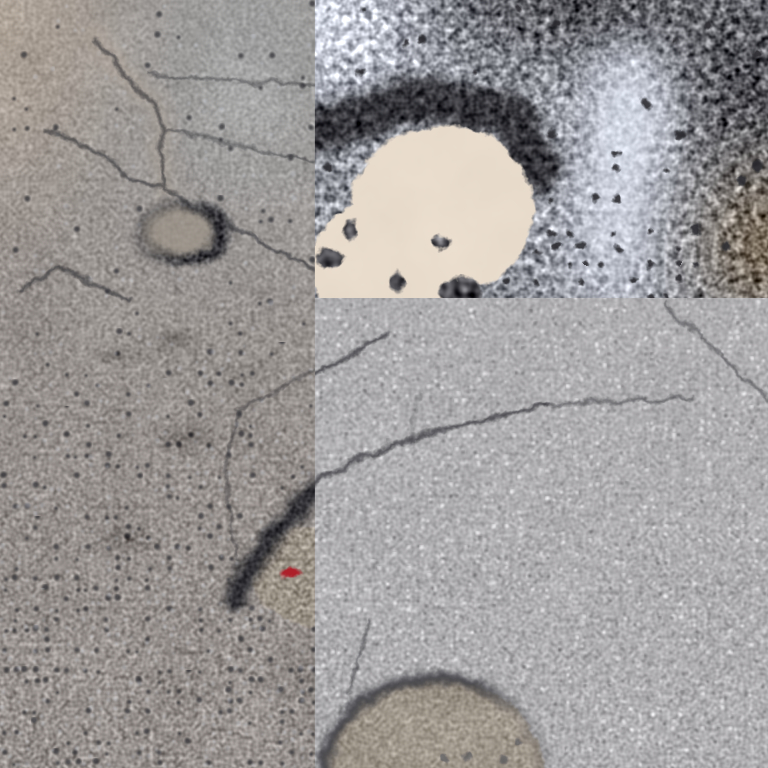
A WebGL 2 fragment shader for this texture:

```glsl
#version 300 es
precision highp float;
uniform vec2 u_resolution;
out vec4 fragColor;

const vec2 SPLIT = vec2(.41, .612);
const float GRAIN_SCALE = 190., CRACK_WARP = .009, SOFTNESS = .002;
const vec3 WARM_ASPHALT = vec3(.59, .565, .55);
const vec3 COOL_ASPHALT = vec3(.685, .68, .69);
const vec3 DUST = vec3(.68, .635, .59);
const vec3 GRAVEL = vec3(.56, .57, .6);
const vec3 SHINE = vec3(.83, .85, .9);
const vec3 WATER = vec3(.91, .86, .8);
const vec3 EARTH = vec3(.61, .575, .53);
const vec3 MUD = vec3(.45, .39, .31);
const vec3 TAR = vec3(.17, .17, .19);
const vec3 RED = vec3(.68, .12, .16);

vec2 hash2(vec2 cell) {
  vec3 h = fract(cell.xyx * vec3(.1031, .103, .0973));
  h += dot(h, h.yzx + 33.33);
  return fract((h.xx + h.yz) * h.zy);
}

float corner(vec2 cell, vec2 offset) {
  return dot(hash2(cell) * 2. - 1., offset);
}

float gradientNoise(vec2 p) {
  vec2 i = floor(p), f = p - i, u = f * f * (3. - 2. * f), e = vec2(1, 0);
  return mix(mix(corner(i, f), corner(i + e, f - e), u.x),
             mix(corner(i + e.yx, f - e.yx), corner(i + 1., f - 1.), u.x), u.y);
}

float fbm(vec2 p) {
  float sum = 0., gain = 1.;
  for (int i = 0; i < 4; i++) {
    sum += gain * gradientNoise(p);
    p = p * 2.03 + 17.1;
    gain *= .55;
  }
  return sum;
}

// Distances: a segment (start, end), a chain of four points, an ellipse (centre, radius)
float segment(vec2 p, vec4 s) {
  vec2 ab = s.zw - s.xy, ap = p - s.xy;
  return length(ap - ab * clamp(dot(ap, ab) / dot(ab, ab), 0., 1.));
}

float chain(vec2 p, vec4 s, vec4 t) {
  return min(segment(p, s), min(segment(p, vec4(s.zw, t.xy)), segment(p, t)));
}

float ellipse(vec2 p, vec4 e) {
  return (length((p - e.xy) / e.zw) - 1.) * min(e.z, e.w);
}

// Masks
float stroke(float d, float width) {
  return 1. - smoothstep(0., width + .7 / u_resolution.y, d);
}

float fill(float d) {
  float w = SOFTNESS + .5 / u_resolution.y;
  return 1. - smoothstep(-w, w, d);
}

float glow(vec2 p, vec4 e) {
  vec2 q = (p - e.xy) / e.zw;
  return exp(-dot(q, q));
}

float stones(vec2 p, float scale, float density) {
  vec2 q = p * scale, cell = floor(q), h = hash2(cell + 5.);
  float d = length(q - cell - mix(vec2(.32), vec2(.68), h)) - mix(.14, .3, h.y);
  return fill(d / scale) * step(hash2(cell + 91.).x, density);
}

vec3 dustyRoad(vec2 p, vec2 w, float grain, float cloud) {
  vec3 c = mix(WARM_ASPHALT, vec3(.63), glow(p, vec4(.33, .92, .22, .25)));
  c = mix(c, DUST, glow(p, vec4(0, .97, .14, .2)));
  c += cloud * .05 + grain * mix(.3, .13, p.y);
  float loose = mix(.26, .04, smoothstep(.1, .75, p.y));
  c = mix(c, TAR, .7 * stones(p, 75., loose));
  c = mix(c, SHINE, .3 * stones(p + .37, 95., loose));
  // Cracks and worn hollows
  float d = chain(w, vec4(.124, .948, .169, .896), vec4(.208, .857, .215, .753));
  c = mix(c, DUST, .45 * stroke(d, .03));
  d = min(d, chain(w, vec4(.215, .753, .28, .714), vec4(.345, .681, .41, .651)));
  d = min(d, chain(w, vec4(.059, .831, .137, .798), vec4(.169, .766, .215, .755)));
  d = min(d, chain(w, vec4(.026, .622, .078, .651), vec4(.13, .625, .169, .612)));
  c = mix(c, TAR, .55 * stroke(d, .005));
  d = min(segment(w, vec4(.195, .902, .41, .889)), segment(w, vec4(.215, .83, .41, .792)));
  d = min(d, chain(w, vec4(.41, .518, .312, .466), vec4(.293, .388, .31, .271)));
  c = mix(c, TAR, .4 * stroke(d, .004));
  c -= .12 * (glow(p, vec4(.24, .43, .035, .018)) + glow(p, vec4(.15, .537, .025, .01))
    + glow(p, vec4(.23, .558, .025, .01)) + glow(p, vec4(.165, .297, .03, .012)));
  // Small pothole and corner pit
  d = ellipse(w, vec4(.237, .697, .052, .036));
  float shade = mix(.35, 1., smoothstep(.19, .28, p.x - .5 * (p.y - .69)));
  c = mix(c, EARTH, .7 * fill(d));
  c = mix(c, TAR + grain * .3, shade * stroke(abs(d), .014));
  c = mix(c, EARTH + grain * .3, fill(ellipse(w, vec4(.405, .25, .075, .065))));
  d = chain(w, vec4(.41, .362, .352, .297), vec4(.319, .251, .306, .219));
  c = mix(c, TAR + grain * .2, stroke(d, .024));
  return mix(c, RED, fill(ellipse(w, vec4(.378, .254, .011, .006))));
}

vec3 wetGravel(vec2 p, vec2 w, float grain, float cloud) {
  float coarse = gradientNoise(p * GRAIN_SCALE * .5);
  float shine = glow(p, vec4(.43, .98, .13, .11));
  float streak = min(1., glow(p, vec4(.815, .85, .055, .09)) + .8 * glow(p, vec4(.8, .7, .075, .11)));
  float dark = glow(p, vec4(.76, 1, .19, .075)) + glow(p, vec4(.99, .88, .11, .12));
  vec3 c = mix(GRAVEL, SHINE, min(1., shine + streak));
  c = mix(c, TAR + .12, .8 * clamp(dark - streak * .7, 0., 1.));
  c = mix(c, MUD, .85 * glow(p, vec4(1, .68, .09, .11)));
  c += (coarse * .55 + grain * .4) * (1. - .65 * streak) + cloud * .06;
  c = mix(c, TAR, .9 * stones(w, 48., .06 + .62 * glow(p, vec4(.79, .68, .09, .065))));
  // Broken rim and water
  float rim = chain(w, vec4(.4, .825, .54, .872), vec4(.665, .85, .7, .78));
  c = mix(c, TAR + .3 * coarse + .2 * grain, .92 * stroke(rim - .014, .03));
  float pool = min(ellipse(w, vec4(.575, .726, .118, .11)), ellipse(w, vec4(.497, .65, .092, .09)));
  c = mix(c, WATER + cloud * .02, fill(pool));
  // Stones standing in the water
  float rock = min(ellipse(w, vec4(.43, .664, .017, .014)), ellipse(w, vec4(.455, .7, .01, .013)));
  rock = min(rock, ellipse(w, vec4(.518, .632, .008, .013)));
  rock = min(rock, ellipse(w, vec4(.575, .684, .01, .009)));
  rock = min(rock, ellipse(w, vec4(.6, .617, .027, .022)));
  return mix(c, TAR + .13 + coarse * .5, fill(rock));
}

vec3 greyRoad(vec2 p, vec2 w, float grain, float cloud) {
  vec3 c = COOL_ASPHALT + grain * mix(.23, .1, p.y) + cloud * .025;
  c += .16 * stones(p, 110., .16) - .12 * stones(p + .53, 125., .12);
  float d = chain(w, vec4(.41, .372, .482, .408), vec4(.54, .431, .71, .473));
  d = min(d, segment(w, vec4(.41, .512, .5, .564)));
  c = mix(c, TAR, .62 * stroke(d, .0055));
  d = min(segment(w, vec4(.71, .473, .9, .482)), segment(w, vec4(.866, .605, 1, .479)));
  d = min(d, segment(w, vec4(.455, .1, .482, .19)));
  c = mix(c, TAR, .42 * stroke(d, .0045));
  c = mix(c, TAR, .2 * stroke(segment(w, vec4(.535, .431, .547, .49)), .005));
  // Pit filled with earth
  d = ellipse(w, vec4(.565, -.005, .142, .122));
  c = mix(c, EARTH + cloud * .07 + grain * .2, fill(d));
  c = mix(c, TAR + .08, stroke(abs(d), .015) * mix(.85, .2, smoothstep(.6, .7, p.x)));
  return mix(c, TAR + .18, .7 * fill(d) * stones(w, 42., .16));
}

void main() {
  vec2 p = gl_FragCoord.xy / u_resolution;
  vec2 w = p + CRACK_WARP * vec2(fbm(p * 38.), fbm(p * 38. + 71.));
  float grain = gradientNoise(p * GRAIN_SCALE) + .5 * gradientNoise(p * GRAIN_SCALE * .47 + 9.);
  float cloud = fbm(p * 11.);
  vec2 side = clamp((p - SPLIT) * u_resolution + .5, 0., 1.);
  vec3 right = mix(greyRoad(p, w, grain, cloud), wetGravel(p, w, grain, cloud), side.y);
  fragColor = vec4(clamp(mix(dustyRoad(p, w, grain, cloud), right, side.x), 0., 1.), 1);
}
```
